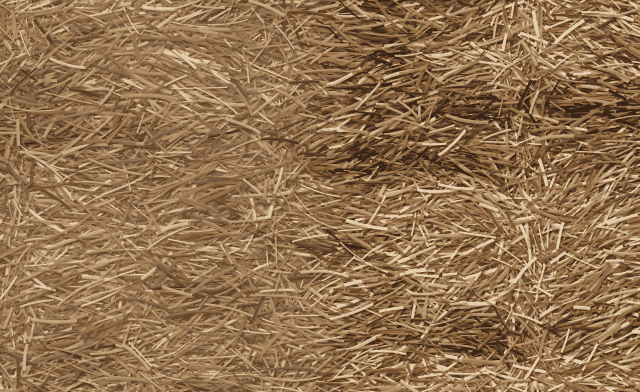
Give the GLSL for this texture, as a Shadertoy shader.

```glsl
// Draws the pressed face of a straw bale: layered stalks, ruffled upright seams and dark crevices.

// Palette, from deepest gap to sunlit stalk
const vec3 GAP = vec3(0.22, 0.14, 0.09);
const vec3 UMBER = vec3(0.38, 0.26, 0.16);
const vec3 WARM_BROWN = vec3(0.55, 0.38, 0.21);
const vec3 GREY_BROWN = vec3(0.54, 0.42, 0.31);
const vec3 TAN = vec3(0.66, 0.52, 0.36);
const vec3 STRAW = vec3(0.76, 0.64, 0.49);
const vec3 PALE = vec3(0.89, 0.81, 0.69);

// Sizes are in canvas heights
const int LAYERS = 24;
const vec2 CELL = vec2(0.085, 0.045);           // one stalk per cell and layer
const vec2 HALF_LENGTH = vec2(0.022, 0.076);    // shortest, longest
const vec2 HALF_WIDTH = vec2(0.0016, 0.0046);   // thinnest, thickest
const float MAX_RISE = 0.034;                   // keeps steep stalks near their cell
const float BEND = 2.2;
const float SPREAD = 0.65;
const vec2 SHADOW_OFFSET = vec2(0.0022, -0.0042);
const float SHADOW_SOFT = 0.0035;
const float SHADOW_DEPTH = 0.36;
const float ROUNDNESS = 0.13;
const float CREVICE_DEPTH = 0.34;

// Upright seams: centre, half width, strength
const int SEAMS = 5;
const vec3 SEAM[SEAMS] = vec3[SEAMS](
    vec3(0.05, 0.06, 0.80), vec3(0.35, 0.07, 0.40), vec3(0.70, 0.08, 0.55),
    vec3(1.07, 0.04, 0.40), vec3(1.34, 0.065, 1.00));

vec4 hash4(vec3 p) {
    vec4 q = fract(p.xyzx * vec4(0.1031, 0.1030, 0.0973, 0.1099));
    q += dot(q, q.wzxy + 33.33);
    return fract((q.xxyz + q.yzzw) * q.zywx);
}

float noise(vec2 p, float seed) {
    vec2 i = floor(p), f = fract(p);
    f = f * f * (3.0 - 2.0 * f);
    float low = mix(hash4(vec3(i, seed)).x, hash4(vec3(i + vec2(1, 0), seed)).x, f.x);
    float high = mix(hash4(vec3(i + vec2(0, 1), seed)).x, hash4(vec3(i + 1.0, seed)).x, f.x);
    return mix(low, high, f.y);
}

float linearStep(float a, float b, float x) {
    return clamp((x - a) / (b - a), 0.0, 1.0);
}

// How ruffled the stalks are at a given column
float seamAmount(float x) {
    float amount = 0.0;
    for (int i = 0; i < SEAMS; i++) {
        float d = (x - SEAM[i].x) / SEAM[i].y;
        amount = max(amount, SEAM[i].z * exp(-d * d));
    }
    return amount;
}

// The right part of the bale is coarser, warmer and deeper
float coarseSide(float x) {
    return smoothstep(0.70, 0.95, x);
}

float crevice(vec2 p) {
    float band = noise(p * vec2(3.0, 15.0) + 0.6 * noise(p * 6.0, 5.0), 11.0);
    return smoothstep(0.52, 0.92, band) * mix(0.6, 1.0, coarseSide(p.x));
}

vec3 strawColor(float tone, float warmth) {
    vec3 color = mix(GAP, UMBER, linearStep(-0.05, 0.10, tone));
    color = mix(color, mix(GREY_BROWN, WARM_BROWN, warmth), linearStep(0.10, 0.30, tone));
    color = mix(color, TAN, linearStep(0.30, 0.55, tone));
    color = mix(color, STRAW, linearStep(0.55, 0.79, tone));
    return mix(color, PALE, linearStep(0.79, 1.0, tone));
}

void mainImage(out vec4 fragColor, in vec2 fragCoord) {
    vec2 p = fragCoord / iResolution.y;
    float pixel = 1.0 / iResolution.y;
    float tone = 0.2, warmth = 0.5;

    // Lay the stalks from the back to the front
    for (int layer = 0; layer < LAYERS; layer++) {
        float seed = float(layer) * 7.0 + 1.0;
        vec2 shift = hash4(vec3(3.0, 8.0, seed)).xy;
        vec2 home = floor(p / CELL + shift);
        for (int k = 0; k < 9; k++) {
            vec2 cell = home + vec2(k % 3 - 1, k / 3 - 1);
            vec4 place = hash4(vec3(cell, seed));
            vec4 shape = hash4(vec3(cell, seed + 3.7));
            vec2 center = (cell + place.xy - shift) * CELL;
            float seam = seamAmount(center.x);
            float coarse = coarseSide(center.x);

            // Direction: a slow flow, plus scatter that grows in the seams
            float turn = 2.0 * shape.x - 1.0;
            float angle = 1.1 * (noise(center * vec2(4.0, 6.0), 2.0) - 0.45)
                + turn * (SPREAD * abs(turn) + 0.15 + 1.5 * seam);
            vec2 along = vec2(cos(angle), sin(angle));
            vec2 across = vec2(-along.y, along.x);
            float reach = mix(HALF_LENGTH.x, HALF_LENGTH.y, shape.y) * (1.0 - 0.25 * coarse);
            vec2 size = vec2(min(reach, MAX_RISE / max(abs(along.y), 0.01)),
                mix(HALF_WIDTH.x, HALF_WIDTH.y, shape.z * shape.z));

            vec2 q = vec2(dot(p - center, along), dot(p - center, across));
            q.y -= BEND * (2.0 * shape.w - 1.0) * q.x * q.x;
            vec2 shadowQ = q - vec2(dot(SHADOW_OFFSET, along), dot(SHADOW_OFFSET, across));
            vec2 edge = abs(q) - size;
            vec2 shadowEdge = abs(shadowQ) - size;
            float shade = 1.0 - smoothstep(-0.001, SHADOW_SOFT, max(shadowEdge.x, shadowEdge.y));
            tone *= 1.0 - SHADOW_DEPTH * shade;

            float cover = clamp(0.5 - max(edge.x, edge.y) / pixel, 0.0, 1.0);
            if (cover > 0.0) {
                float grain = noise(q * vec2(70.0, 420.0) + place.xy * 50.0, seed) - 0.5;
                float stalk = 0.14 + 0.95 * place.z + 0.16 * grain + 0.08 * seam * coarse;
                stalk += ROUNDNESS * across.y * clamp(q.y / size.y, -1.0, 1.0);
                stalk -= CREVICE_DEPTH * crevice(center);
                tone = mix(tone, stalk, cover);
                warmth = mix(warmth, clamp(place.w + 0.5 * coarse - 0.25, 0.0, 1.0), cover);
            }
        }
    }

    // Broad light changes and the stronger contrast of the coarse side
    tone += 0.12 * (noise(p * vec2(3.0, 5.0), 21.0) - 0.5);
    tone = 0.52 + (tone - 0.52) * mix(0.85, 1.15, coarseSide(p.x));
    fragColor = vec4(strawColor(tone, warmth), 1.0);
}
```
